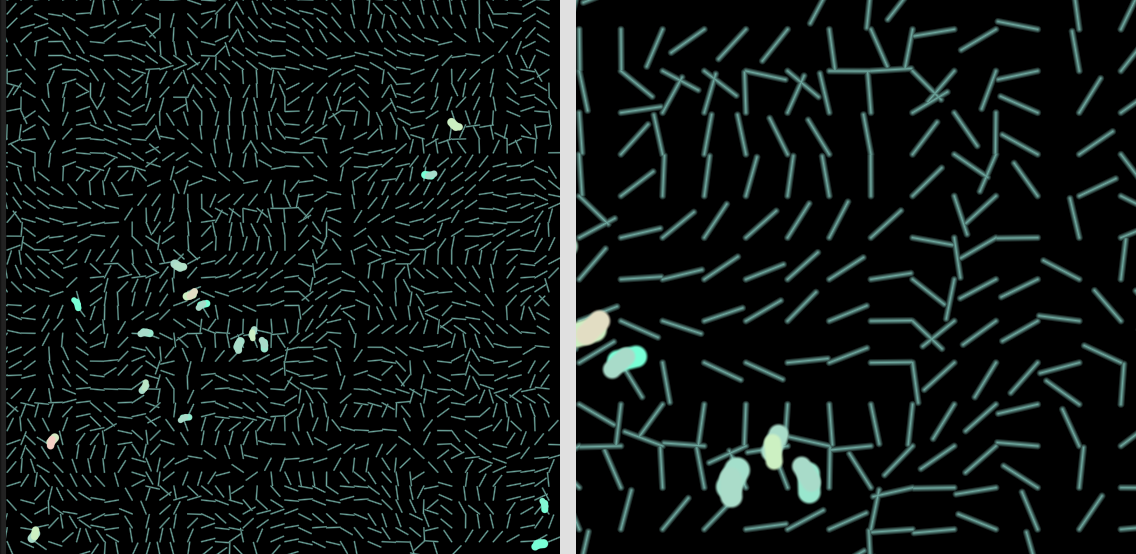
Left: the whole. Right: its middle third, enlarged.
Reproduce this texture procedurally as a Shadertoy shader.

```glsl
// Flow field on black: a square grid of thin teal strokes, each turned by
// layered value noise, with a few bright two-tone dabs scattered on top
// and a narrow grey strip along the left edge. Lengths are in canvas heights.

const float CELL = 0.02507;          // grid spacing
const float LAST_COLUMN = 39.0;
const float GRID_LEFT = 0.0130;      // x of the first column
const float STROKE_LENGTH = 0.97;    // in cells
const float STROKE_SOFTNESS = 0.096; // half width of the soft profile, in cells
const float NOISE_SCALE = 0.1;       // noise lattice steps per cell
const float FIELD_TURNS = 3.4;       // full turns over the noise range
const float STRIP_WIDTH = 0.0110;
const int DAB_COUNT = 16;
const float DAB_RADIUS = 0.0068;
const float DAB_HALF_LENGTH = 0.0056;
const float DAB_EDGE = 0.0013;
const float TAU = 6.2831853;

const vec3 STROKE_COLOR = vec3(0.435, 0.66, 0.625);
const vec3 STRIP_COLOR = vec3(0.135);
const vec3 MINT = vec3(0.47, 1.00, 0.84);
const vec3 SAGE = vec3(0.66, 0.86, 0.79);
const vec3 CREAM = vec3(0.80, 0.94, 0.76);
const vec3 BLUSH = vec3(0.96, 0.81, 0.77);

float hash(vec2 p) {
    vec3 q = fract(vec3(p.xyx) * 0.1031);
    q += dot(q, q.yzx + 33.33);
    return fract((q.x + q.y) * q.z);
}

float valueNoise(vec2 p) {
    vec2 i = floor(p);
    vec2 f = 0.5 - 0.5 * cos(fract(p) * 0.5 * TAU);
    float low = mix(hash(i), hash(i + vec2(1, 0)), f.x);
    float high = mix(hash(i + vec2(0, 1)), hash(i + vec2(1, 1)), f.x);
    return mix(low, high, f.y);
}

// Angle of the flow at a grid node
float flowAngle(vec2 node) {
    vec2 p = node * NOISE_SCALE + 7.3;
    float sum = 0.0;
    float amplitude = 0.5;
    for (int octave = 0; octave < 4; octave++) {
        sum += amplitude * valueNoise(p);
        p = p * 2.0 + 19.0;
        amplitude *= 0.5;
    }
    return sum * FIELD_TURNS * TAU;
}

float segmentDistance(vec2 p, vec2 a, vec2 b) {
    vec2 ab = b - a;
    float t = clamp(dot(p - a, ab) / dot(ab, ab), 0.0, 1.0);
    return length(p - a - ab * t);
}

// Strokes starting at the nodes around p, with p in cells
float strokes(vec2 p) {
    float nearest = 1.0;
    for (int y = -1; y <= 1; y++) {
        for (int x = -1; x <= 1; x++) {
            vec2 node = floor(p + 0.5) + vec2(x, y);
            if (node.x < 0.0 || node.x > LAST_COLUMN) continue;
            float angle = flowAngle(node);
            vec2 tip = node + STROKE_LENGTH * vec2(cos(angle), sin(angle));
            nearest = min(nearest, segmentDistance(p, node, tip));
        }
    }
    return max(0.0, 1.0 - nearest / STROKE_SOFTNESS);
}

vec3 dabColor(float pick) {
    vec3 color = mix(MINT, SAGE, smoothstep(0.20, 0.32, pick));
    color = mix(color, CREAM, smoothstep(0.42, 0.55, pick));
    return mix(color, BLUSH, smoothstep(0.76, 0.86, pick));
}

void mainImage(out vec4 fragColor, in vec2 fragCoord) {
    vec2 uv = fragCoord / iResolution.y;
    float aspect = iResolution.x / iResolution.y;

    // Stroke grid, counted from the top left
    vec2 gridPos = vec2(uv.x - GRID_LEFT, 1.0 - uv.y) / CELL;
    vec3 color = STROKE_COLOR * strokes(gridPos);

    // Left strip with a darker outer edge
    float strip = 1.0 - smoothstep(STRIP_WIDTH - 0.001, STRIP_WIDTH + 0.001, uv.x);
    float shade = mix(0.5, 1.0, smoothstep(0.0, 0.004, uv.x));
    color = mix(color, STRIP_COLOR * shade, strip);

    // Bright dabs, loosely paired, each made of two short capsules
    for (int i = 0; i < DAB_COUNT; i++) {
        float id = float(i);
        float pair = floor(id * 0.5);
        vec2 center = vec2(hash(vec2(pair, 3.7)), hash(vec2(pair, 41.2)));
        center = (0.06 + 0.88 * center) * vec2(aspect, 1.0);
        vec2 offset = vec2(hash(vec2(id, 11.9)), hash(vec2(id, 23.4))) - 0.5;
        center += offset * vec2(0.16, 0.18);
        float angle = hash(vec2(id, 57.1)) * TAU;
        float size = mix(0.85, 1.2, hash(vec2(id, 87.3)));
        for (int k = 0; k < 2; k++) {
            float side = float(k);
            float turned = angle + side * 0.5;
            vec2 along = DAB_HALF_LENGTH * vec2(cos(turned), sin(turned));
            vec2 middle = center + along * (side - 0.5);
            float d = segmentDistance(uv, middle - along, middle + along);
            float radius = DAB_RADIUS * size * mix(1.0, 0.85, side);
            float cover = 1.0 - smoothstep(radius - DAB_EDGE, radius + DAB_EDGE, d);
            float pick = hash(vec2(id, 71.6)) + side * 0.14;
            color = mix(color, dabColor(pick), cover);
        }
    }
    fragColor = vec4(color, 1.0);
}
```
